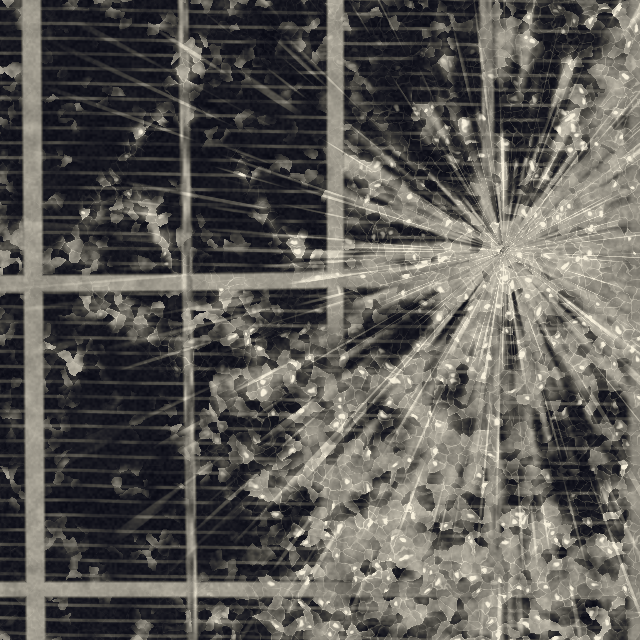
Reproduce this texture procedurally as a Shadertoy shader.

```glsl
// Shattered solar panel: navy cells, pale grid bars, frosted glass rays around one impact.
#define IMPACT vec2(0.788, 0.607)
#define FINGERS 43.0
#define SHARD_SCALE 64.0
#define RAY_COUNT 150.0
#define FROST_GAIN 1.5
#define SPARKLE 0.40
#define TAU 6.2831853

float hash(vec2 p) {
    vec3 q = fract(vec3(p.xyx) * 0.1031);
    q += dot(q, q.yzx + 33.33);
    return fract((q.x + q.y) * q.z);
}

// Value noise whose lattice repeats every "period" cells along x.
float noise(vec2 p, float period) {
    vec2 i = floor(p), f = fract(p);
    f = f * f * (3.0 - 2.0 * f);
    float x0 = mod(i.x, period), x1 = mod(i.x + 1.0, period);
    return mix(mix(hash(vec2(x0, i.y)), hash(vec2(x1, i.y)), f.x),
               mix(hash(vec2(x0, i.y + 1.0)), hash(vec2(x1, i.y + 1.0)), f.x), f.y);
}

float noise(vec2 p) { return noise(p, 4096.0); }

float fbm(vec2 p) {
    float sum = 0.0, amp = 0.5;
    for (int i = 0; i < 4; i++) {
        sum += amp * noise(p);
        p = mat2(1.6, 1.2, -1.2, 1.6) * p + 17.3;
        amp *= 0.5;
    }
    return sum / 0.9375;
}

// Nearest distance, gap to the next cell, and a random value for the shard.
vec3 shards(vec2 p) {
    vec2 base = floor(p), f = fract(p);
    float d1 = 9.0, d2 = 9.0, id = 0.0;
    for (int y = -1; y <= 1; y++)
    for (int x = -1; x <= 1; x++) {
        vec2 g = vec2(x, y), c = base + g;
        float d = length(g + vec2(hash(c), hash(c + 71.7)) - f);
        if (d < d1) { d2 = d1; d1 = d; id = hash(c + 137.1); }
        else d2 = min(d2, d);
    }
    return vec3(d1, d2 - d1, id);
}

float blob(vec2 p, vec2 center, vec2 size) {
    vec2 q = (p - center) / size;
    return exp(-dot(q, q));
}

float crack(vec2 p, vec2 a, vec2 b) {
    vec2 ab = b - a;
    float d = length(p - a - ab * clamp(dot(p - a, ab) / dot(ab, ab), 0.0, 1.0));
    return exp(-d * d / 0.0004);
}

float bar(float offset, float halfWidth) {
    return 1.0 - smoothstep(halfWidth - 0.003, halfWidth + 0.003, abs(offset));
}

// How broken the glass is, before the small-scale pattern.
float damage(vec2 p) {
    float d = 0.27 + 0.10 * smoothstep(0.3, 0.9, p.x);
    d += 0.50 * blob(p, IMPACT - vec2(0.0, 0.02), vec2(0.16, 0.13));
    d += 0.34 * blob(p, vec2(0.58, 0.31), vec2(0.19, 0.17));
    d += 0.30 * blob(p, vec2(0.58, 0.06), vec2(0.20, 0.16));
    d += 0.34 * blob(p, vec2(0.97, 0.70), vec2(0.12, 0.28));
    d += 0.22 * blob(p, vec2(0.90, 0.12), vec2(0.18, 0.15));
    d += 0.22 * blob(p, vec2(0.67, 0.81), vec2(0.09, 0.035));
    d += 0.15 * blob(p, vec2(0.60, 0.68), vec2(0.06, 0.07));
    d -= 0.17 * blob(p, vec2(0.17, 0.82), vec2(0.10, 0.13));
    d -= 0.16 * blob(p, vec2(0.41, 0.74), vec2(0.11, 0.12));
    d -= 0.15 * blob(p, vec2(0.17, 0.27), vec2(0.10, 0.17));
    d -= 0.24 * blob(p, vec2(0.37, 0.14), vec2(0.06, 0.06));
    d -= 0.30 * blob(p, vec2(0.62, 0.50), vec2(0.08, 0.035));
    d -= 0.14 * blob(p, vec2(0.89, 0.27), vec2(0.06, 0.10));
    vec2 w = p + 0.025 * (vec2(fbm(p * 18.0), fbm(p * 18.0 + 40.0)) - 0.5);
    float veins = crack(w, vec2(0.30, 0.90), vec2(0.11, 0.62));
    veins = max(veins, crack(w, vec2(0.21, 0.70), vec2(0.29, 0.57)));
    veins = max(veins, crack(w, vec2(0.37, 0.75), vec2(0.46, 0.60)));
    veins = max(veins, crack(w, vec2(0.16, 0.54), vec2(0.29, 0.44)));
    veins = max(veins, crack(w, vec2(0.35, 0.56), vec2(0.41, 0.38)));
    return d + 0.30 * veins;
}

void mainImage(out vec4 fragColor, in vec2 fragCoord) {
    vec2 p = fragCoord / iResolution.xy;
    vec2 fromHit = p - IMPACT;
    float r = length(fromHit), turn = atan(fromHit.y, fromHit.x) / TAU + 0.5;
    float broken = damage(p);

    // Dark cells ruled with fine contact fingers
    float wobble = 0.12 * noise(p * vec2(9.0, 4.0));
    float finger = abs(fract(p.y * FINGERS + wobble + p.x * 0.6) - 0.5);
    float light = 0.05 + 0.05 * fbm(p * 24.0);
    light += 0.29 * (1.0 - smoothstep(0.05, 0.16, finger)) * noise(p * vec2(35.0, 43.0));

    // Grid bars and narrow, glinting conductors
    float low = 1.0 - smoothstep(0.44, 0.52, p.y);
    float bars = bar(p.x - 0.056 + 0.007 * p.y, 0.015);
    bars = max(bars, bar(p.x - 0.524, 0.013) * (1.0 - 0.75 * low));
    bars = max(bars, bar(p.y - 0.557 - 0.022 * p.x * p.x, 0.013) * (1.0 - smoothstep(0.55, 0.72, p.x)));
    bars = max(bars, bar(p.y - 0.079, 0.012) * (1.0 - 0.4 * smoothstep(0.42, 0.6, p.x)));
    bars = max(bars, 0.8 * smoothstep(0.975, 0.99, p.x));
    float wires = max(bar(p.x - 0.301 + 0.015 * p.y, 0.008), 0.8 * bar(p.x - 0.777 + 0.018 * p.y, 0.010));
    float glint = noise(vec2(p.x * 180.0, p.y * 34.0));
    light = mix(light, 0.50 + 0.20 * fbm(p * 45.0), bars);
    light = mix(light, 0.28 + 0.58 * glint, wires * 0.85);

    // Frost: radial fibres blended with angular fragments
    float wide = noise(vec2(turn * 60.0, r * 9.0), 60.0);
    float fine = noise(vec2(turn * RAY_COUNT, r * 14.0 + 5.0), RAY_COUNT);
    vec2 bend = vec2(fbm(p * 32.0), fbm(p * 32.0 + 90.0)) - 0.5;
    vec3 shard = shards(p * SHARD_SCALE + 1.8 * bend);
    float radial = smoothstep(0.02, 0.08, r) * (1.0 - smoothstep(0.15, 0.55, r));
    float grain = 0.65 * fbm(p * 27.0 + 8.0) + 0.35 * shard.z;
    float pattern = mix(grain, 0.55 * wide + 0.45 * fine, 0.2 + 0.45 * radial);
    float cover = smoothstep(0.28, 0.74, broken + FROST_GAIN * (pattern - 0.5));
    float frost = 0.31 + 0.22 * fbm(p * 95.0) + 0.15 * shard.z + 0.15 * fine;
    frost += 0.10 * exp(-r * r / 0.012);
    light = mix(light, frost, cover * (1.0 - 0.5 * bars));

    // Thin fractures, long scratches and bright chips
    float edge = 1.0 - smoothstep(0.03, 0.13, shard.y);
    light += 0.20 * edge * smoothstep(0.18, 0.5, broken) * noise(p * 50.0);
    float threads = noise(vec2(turn * 420.0, r * 7.0), 420.0);
    light += 0.24 * smoothstep(0.72, 0.95, threads) * (1.0 - smoothstep(0.5, 0.9, r));
    float chip = step(0.86, shard.z) * (1.0 - smoothstep(0.10, 0.34, shard.x));
    light += SPARKLE * chip * smoothstep(0.2, 0.5, broken);
    light += 0.06 * (noise(p * 260.0) - 0.5);

    // Warm glass over navy shadows
    light = clamp(light, 0.03, 0.95);
    vec3 color = light * vec3(1.02, 0.99, 0.91);
    color += vec3(0.0, 0.005, 0.045) * (1.0 - smoothstep(0.05, 0.30, light));
    fragColor = vec4(color, 1.0);
}
```
